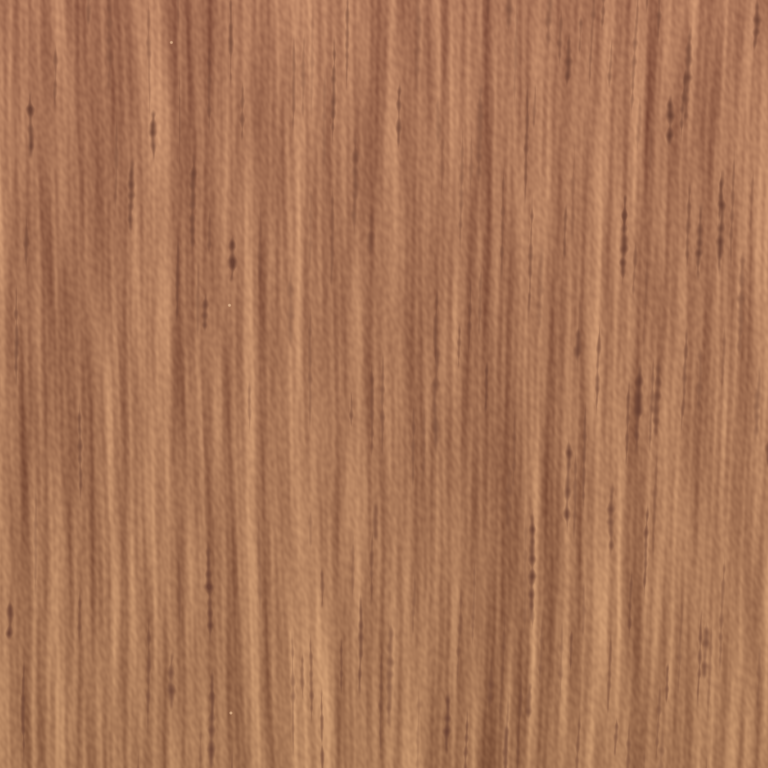
Reproduce this texture procedurally as a Shadertoy shader.

```glsl
// Straight-grained brown wood: soft vertical bands, streaks and fibres from
// gradient noise stretched along the grain, with thin ragged pores scattered
// over jittered cells and a few tiny pale flecks.

const vec3 WOOD_MID   = vec3(0.665, 0.467, 0.344);
const vec3 TONE_STEP  = vec3(0.055, 0.051, 0.039);  // colour change per unit tone
const vec3 TOP_TINT   = vec3(0.008, -0.004, 0.006); // redder top, olive bottom
const vec3 PORE_COLOR = vec3(0.42, 0.26, 0.20);
const vec3 FLECK_COLOR = vec3(0.92, 0.76, 0.60);

const float LEAN   = 0.045;  // tilt of the grain at the right side
const float WANDER = 0.006;  // slow sideways drift of the grain
const float SHEAR  = 0.37;   // staggers noise rows from fibre to fibre

const vec2 BROAD_FREQ  = vec2(8.0, 0.5);
const vec2 BAND_FREQ   = vec2(33.0, 0.8);
const vec2 STREAK_FREQ = vec2(70.0, 2.2);
const vec2 FIBRE_FREQ  = vec2(135.0, 6.0);
const vec2 GRAIN_FREQ  = vec2(170.0, 110.0);

const float BROAD_AMT  = 1.4;
const float BAND_AMT   = 2.5;
const float STREAK_AMT = 2.6;
const float FIBRE_AMT  = 2.1;
const float GRAIN_AMT  = 1.2;

vec2 hash2(vec2 p) {
    vec3 q = fract(p.xyx * vec3(0.1031, 0.1030, 0.0973));
    q += dot(q, q.yzx + 33.33);
    return fract((q.xx + q.yz) * q.zy);
}

// Dot product of a random unit gradient with the offset from its corner
float cornerValue(vec2 cell, vec2 offset) {
    float angle = 6.2832 * hash2(cell).x;
    return dot(vec2(cos(angle), sin(angle)), offset);
}

float gradientNoise(vec2 p) {
    vec2 i = floor(p), f = fract(p);
    vec2 u = f * f * f * (f * (f * 6.0 - 15.0) + 10.0);
    vec2 e = vec2(1.0, 0.0);
    float low  = mix(cornerValue(i, f), cornerValue(i + e, f - e), u.x);
    float high = mix(cornerValue(i + e.yx, f - e.yx), cornerValue(i + e.xx, f - e.xx), u.x);
    return mix(low, high, u.y);
}

// Noise drawn out along the grain, with its rows staggered
float grainNoise(vec2 p, vec2 freq, float seed) {
    vec2 q = p * freq;
    q.y += SHEAR * q.x;
    return gradientNoise(q + seed);
}

// Tapered upright dashes, one at most per cell; columns are shifted at random
float pores(vec2 p, vec2 cells, float chance, float halfWidth, float seed) {
    vec2 q = p * cells;
    float column = floor(q.x);
    q.y += 7.0 * hash2(vec2(column, seed)).x;
    vec2 id = vec2(column, floor(q.y)) + seed;
    vec2 place = hash2(id + 17.3), shape = hash2(id + 51.7);
    vec2 d = fract(q) - mix(vec2(0.3, 0.45), vec2(0.7, 0.55), place);
    d.x += 0.10 * gradientNoise(vec2(column * 5.3, p.y * 28.0));
    float halfLength = mix(0.12, 0.44, shape.x);
    float taper = 1.0 - pow(min(abs(d.y) / halfLength, 1.0), 2.0);
    float ragged = 1.0 + 1.1 * gradientNoise(vec2(column * 3.7, p.y * 80.0));
    float width = halfWidth * cells.x * ragged * (0.4 + 0.6 * taper);
    float body = 1.0 - smoothstep(0.0, 1.8 * width, abs(d.x));
    float present = step(hash2(id + 83.1).x, chance);
    return present * body * ragged * smoothstep(0.0, 0.7, taper) * mix(0.3, 1.0, shape.y);
}

// Sparse round specks
float flecks(vec2 p, float cells, float chance) {
    vec2 id = floor(p * cells);
    vec2 d = (fract(p * cells) - mix(vec2(0.2), vec2(0.8), hash2(id + 5.0))) / cells;
    float present = step(hash2(id + 29.0).y, chance);
    return present * (1.0 - smoothstep(0.0006, 0.0030, length(d)));
}

void mainImage(out vec4 fragColor, in vec2 fragCoord) {
    vec2 uv = fragCoord / iResolution.y;

    // Bend the coordinates so the grain leans and drifts
    vec2 p = uv;
    p.x -= LEAN * smoothstep(0.3, 0.95, uv.x) * (uv.y - 0.5);
    p.x += WANDER * gradientNoise(uv * vec2(4.0, 2.5) + 3.1);

    // Layered grain tone
    float tone = BROAD_AMT * grainNoise(p, BROAD_FREQ, 11.3);
    tone += BAND_AMT * grainNoise(p, BAND_FREQ, 23.7);
    tone += STREAK_AMT * grainNoise(p, STREAK_FREQ, 41.4);
    tone += FIBRE_AMT * grainNoise(p, FIBRE_FREQ, 67.6);
    tone += GRAIN_AMT * grainNoise(uv, GRAIN_FREQ, 89.2);

    vec3 color = WOOD_MID + TONE_STEP * tone + TOP_TINT * (2.0 * uv.y - 1.0);

    // Pores: many faint hairlines, fewer strong dashes, denser to the right
    float density = mix(0.5, 1.0, smoothstep(0.1, 0.55, uv.x));
    float hairlines = pores(p, vec2(75.0, 5.0), 0.36 * density, 0.0019, 3.0);
    float dashes = pores(p + 0.37, vec2(38.0, 5.5), 0.24 * density, 0.0031, 131.0);
    color = mix(color, PORE_COLOR, min(0.50 * hairlines, 1.0));
    color = mix(color, PORE_COLOR, min(0.75 * dashes, 1.0));

    color = mix(color, FLECK_COLOR, 0.7 * flecks(uv, 11.0, 0.03));
    fragColor = vec4(clamp(color, 0.0, 1.0), 1.0);
}
```
